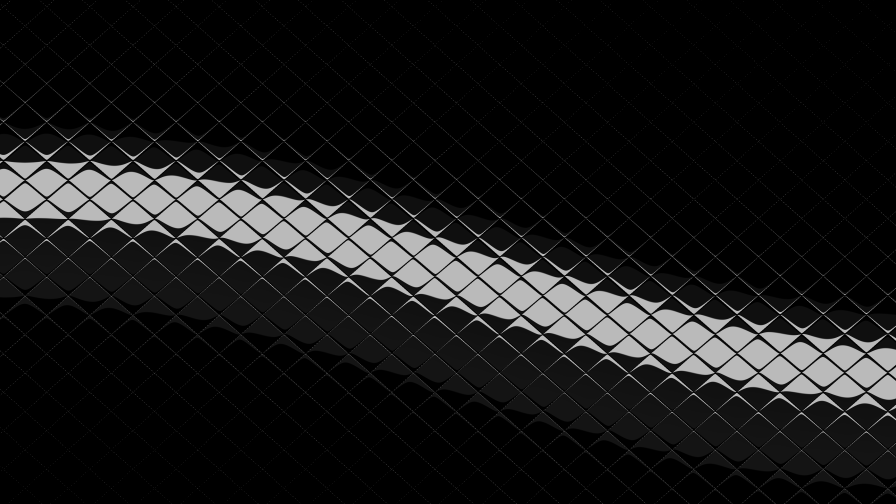
Write a WebGL 2 fragment shader that draws this background.

```glsl
#version 300 es
precision highp float;

uniform vec2 u_resolution;
out vec4 outColor;

// Lengths are in canvas heights
const vec2 CELL_SIZE = vec2(0.0856, 0.0764);
const vec2 GRID_ORIGIN = vec2(0.0926, 0.757);
const float LENS_STRENGTH = 0.20;
const float LENS_LIMIT = 0.002;

const float WAVE_LEVEL = 0.4375;
const float WAVE_HEIGHT = 0.185;
const float WAVE_RATE = 1.696;
const float WAVE_CENTER = 0.961;
const float WAVE_LEAN = 0.30;

const float CORE_HALF_WIDTH = 0.054;
const float UPPER_EDGE = -0.118;
const float LOWER_EDGE = 0.213;
const float EDGE_SOFTNESS = 0.0015;

const float CORE_GRAY = 0.73;
const float SHADE_NEAR = 0.060;
const float SHADE_FAR = 0.080;
const int SAMPLES = 4;

// Signed depth below the leaning wave
float waveDepth(vec2 p) {
    float flatDepth = WAVE_LEVEL - p.y;
    float depth = 0.0;
    for (int i = 0; i < 4; i++) {
        float phase = WAVE_RATE * (p.x - WAVE_CENTER + WAVE_LEAN * depth);
        depth = flatDepth - WAVE_HEIGHT * sin(phase);
    }
    return depth;
}

float softStep(float edge, float value) {
    return smoothstep(edge - EDGE_SOFTNESS, edge + EDGE_SOFTNESS, value);
}

// Bright core inside a wider dim ribbon
float ribbon(vec2 p) {
    float depth = waveDepth(p);
    float body = softStep(UPPER_EDGE, depth) * (1.0 - softStep(LOWER_EDGE, depth));
    float core = 1.0 - softStep(CORE_HALF_WIDTH, abs(depth));
    float shade = mix(SHADE_NEAR, SHADE_FAR, smoothstep(0.0, LOWER_EDGE, depth));
    return mix(body * shade, CORE_GRAY, core);
}

// Each diamond bends the view outward, steeply at its rim
vec2 diamondLens(vec2 p) {
    vec2 g = (p - GRID_ORIGIN) / CELL_SIZE;
    vec2 local = fract(vec2(g.x + g.y, g.x - g.y)) - 0.5;
    vec2 bend = LENS_STRENGTH * local / (1.0 - 2.0 * abs(local) + LENS_LIMIT);
    return p + 0.5 * CELL_SIZE * vec2(bend.x + bend.y, bend.x - bend.y);
}

void main() {
    // Supersampling keeps the thin rims smooth
    float gray = 0.0;
    for (int j = 0; j < SAMPLES; j++) {
        for (int i = 0; i < SAMPLES; i++) {
            vec2 jitter = (vec2(i, j) + 0.5) / float(SAMPLES) - 0.5;
            vec2 p = (gl_FragCoord.xy + jitter) / u_resolution.y;
            gray += ribbon(diamondLens(p));
        }
    }
    outColor = vec4(vec3(gray / float(SAMPLES * SAMPLES)), 1.0);
}
```
